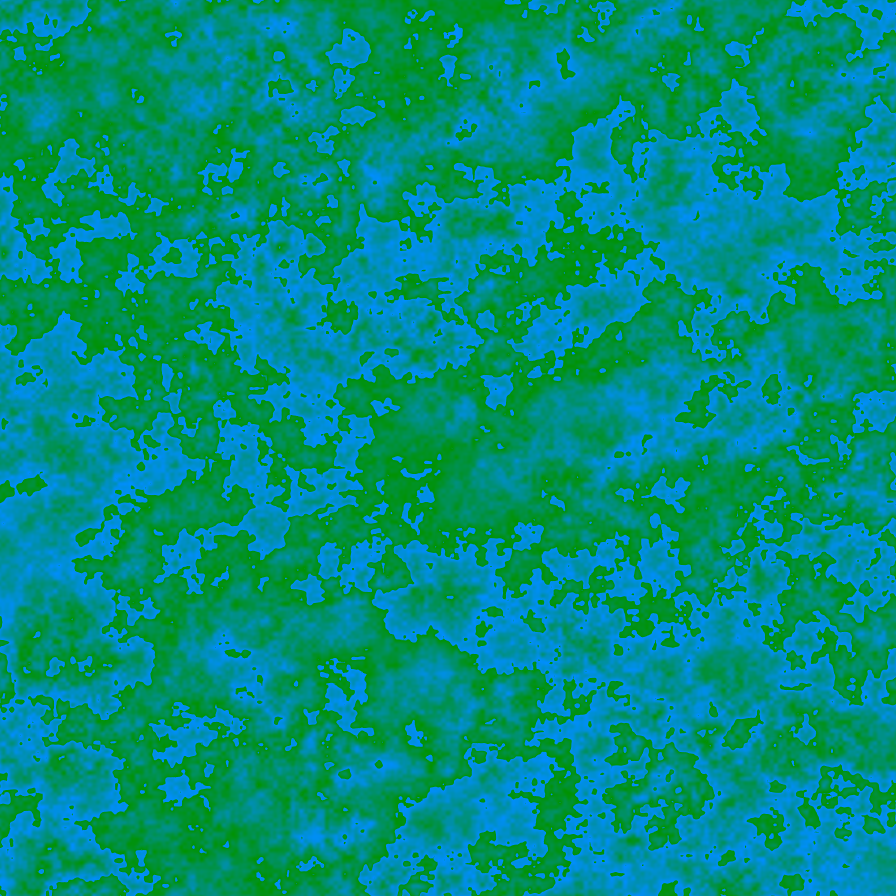
Write a WebGL 2 fragment shader that draws this texture.

```glsl
#version 300 es
precision highp float;
// Ragged green and blue patches: layered value noise is wrapped to 0..1, so
// slow teal gradients break into sharp, jagged edges where the field wraps.
// Coarse layers lean along a rising diagonal; fine layers follow the axes.

#define BASE_FREQ 7.5    // cells of the coarsest layer across the canvas
#define FREQ_STEP 1.95   // frequency ratio between layers
#define LAYERS 6
#define GAIN 0.8         // amplitude ratio between layers
#define CONTRAST 1.08    // number of wraps spanned by the field
#define OFFSET 0.03      // wrap phase of the mean level
#define SLOPE 0.32       // rise of the diagonal drift
#define SQUEEZE 0.36     // horizontal stretch of the coarse layers
#define GREEN_END vec3(0.0, 0.573, 0.0)
#define BLUE_END vec3(0.0, 0.557, 1.0)

uniform vec2 u_resolution;
out vec4 fragColor;

float hash(vec2 cell) {
    uvec2 q = uvec2(ivec2(cell)) * uvec2(1597334673u, 3812015801u);
    uint n = (q.x ^ q.y) * 1597334673u;
    n = (n ^ (n >> 15)) * 2246822519u;
    n ^= n >> 13;
    return float(n >> 8) / 16777216.0;
}

float valueNoise(vec2 p) {
    vec2 cell = floor(p);
    vec2 f = p - cell;
    f = f * f * (3.0 - 2.0 * f);
    float low = mix(hash(cell), hash(cell + vec2(1.0, 0.0)), f.x);
    float high = mix(hash(cell + vec2(0.0, 1.0)), hash(cell + vec2(1.0)), f.x);
    return mix(low, high, f.y) - 0.5;
}

// Sum of noise layers; the fine ones are stronger in some regions than others.
float field(vec2 uv) {
    float roughness = 1.0 + 0.9 * valueNoise(uv * 11.0 + 71.0);
    float sum = 0.0;
    float amplitude = 1.0;
    float freq = BASE_FREQ;
    float lean = 1.0;
    for (int i = 0; i < LAYERS; i++) {
        vec2 p = vec2(uv.x * (1.0 - SQUEEZE * lean), uv.y - SLOPE * lean * uv.x);
        float local = i < 2 ? 1.0 : roughness;
        sum += amplitude * local * valueNoise(p * freq + 19.7 * float(i + 1));
        amplitude *= GAIN;
        freq *= FREQ_STEP;
        lean *= 0.55;
    }
    return sum;
}

// Integral of fract(x), used to average the wrap over one pixel.
float wrapIntegral(float x) {
    float f = fract(x);
    return 0.5 * (floor(x) + f * f);
}

void main() {
    vec2 uv = gl_FragCoord.xy / min(u_resolution.x, u_resolution.y);
    float level = CONTRAST * field(uv) + OFFSET;

    // Wrapped level with smoothed jumps
    float width = max(length(vec2(dFdx(level), dFdy(level))), 0.002);
    float tone = (wrapIntegral(level + 0.5 * width)
                - wrapIntegral(level - 0.5 * width)) / width;

    fragColor = vec4(mix(GREEN_END, BLUE_END, clamp(tone, 0.0, 1.0)), 1.0);
}
```
